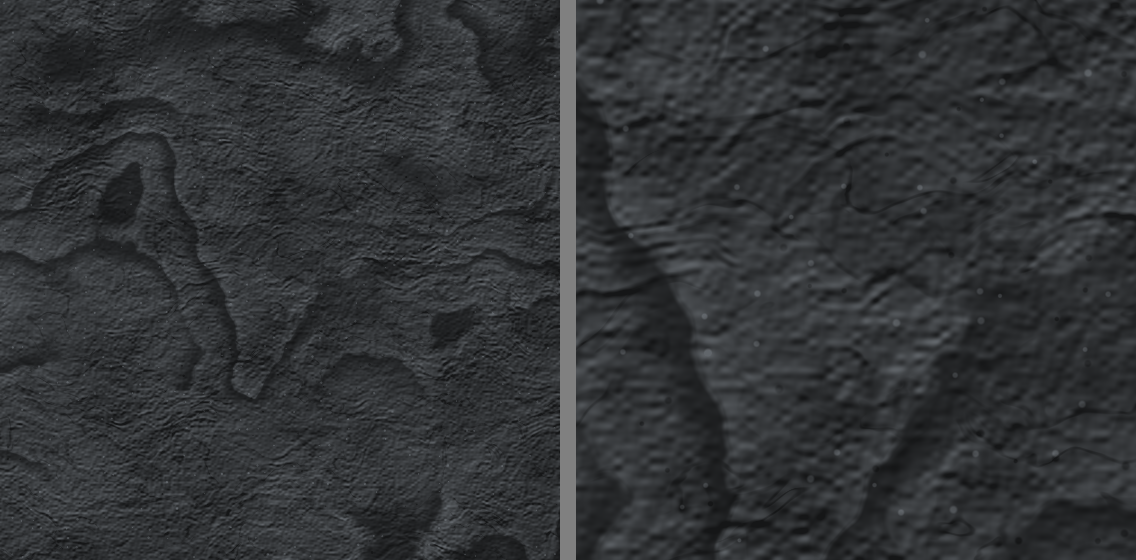
Left, the full canvas; right, a detail of the centre.
Write a WebGL 1 fragment shader that draws this texture.

```glsl
precision highp float;
uniform vec2 u_resolution;

float hash(vec2 p) {
  vec3 q = fract(p.xyx * vec3(0.1031, 0.1030, 0.0973));
  q += dot(q, q.yzx + 33.33);
  return fract((q.x + q.y) * q.z);
}

float noise(vec2 p) {
  vec2 cell = floor(p);
  vec2 f = fract(p);
  f = f * f * (3.0 - 2.0 * f);
  float low = mix(hash(cell), hash(cell + vec2(1.0, 0.0)), f.x);
  float high = mix(hash(cell + vec2(0.0, 1.0)), hash(cell + 1.0), f.x);
  return mix(low, high, f.y);
}

float fbm(vec2 p) {
  float sum = 0.0;
  float weight = 0.5;
  for (int i = 0; i < 4; i++) {
    sum += weight * noise(p);
    p = mat2(1.6, 1.2, -1.2, 1.6) * p + 17.3;
    weight *= 0.5;
  }
  return sum / 0.9375;
}

vec2 warp(vec2 p, float frequency, float amount) {
  vec2 q = p * frequency;
  return p + amount * (vec2(fbm(q + 3.7), fbm(q + 41.2)) - 0.5);
}

// Fine folded stone surface, stretched sideways and swirled
float surfaceHeight(vec2 p) {
  vec2 q = warp(p, 8.0, 0.14);
  float folds = 1.0 - abs(2.0 * noise(q * vec2(26.0, 54.0)) - 1.0);
  float ripples = noise(q * vec2(65.0, 135.0) + 9.0);
  float grain = noise(p * vec2(190.0, 240.0) + 31.0);
  return 0.42 * folds + 0.55 * ripples + 0.5 * grain;
}

// Broken ledges: x is the shadow below an edge, y the pale rim above it
vec2 ledges(vec2 p) {
  vec2 q = warp(p, 11.0, 0.07);
  float level = 2.7 * noise(q * 4.4 + 5.0) + 1.0 * noise(q * 9.0 + 23.0);
  level += 0.09 * noise(p * 55.0 + 7.0) - 3.0 * p.y;
  float f = fract(level);
  float reach = mix(0.16, 0.62, noise(q * 7.0 + 71.0));
  float shadow = smoothstep(0.0, 0.05, f) * (1.0 - smoothstep(0.06, reach, f));
  float rim = smoothstep(0.78, 0.96, f) * (1.0 - smoothstep(0.965, 1.0, f));
  float presence = smoothstep(0.38, 0.66, noise(q * 5.2 + 57.0));
  return vec2(shadow, rim) * presence;
}

// Short dark fissures between the folds
float cracks(vec2 p, vec2 scale, float offset) {
  vec2 q = warp(p, 7.0, 0.14);
  float field = fbm(q * scale + offset);
  float line = 1.0 - smoothstep(0.008, 0.06, abs(field - 0.5));
  return line * smoothstep(0.42, 0.68, noise(q * scale * 0.8 + offset + 70.0));
}

// Scattered round dots, one at most in each cell
float dots(vec2 p, float density, float chance, float radius) {
  vec2 cell = floor(p * density);
  vec2 center = 0.3 + 0.4 * vec2(hash(cell + 11.0), hash(cell + 47.0));
  float size = radius * mix(0.5, 1.0, hash(cell + 91.0));
  float d = length(fract(p * density) - center);
  return step(hash(cell + 5.0), chance) * (1.0 - smoothstep(size * 0.4, size, d));
}

void main() {
  vec2 p = gl_FragCoord.xy / min(u_resolution.x, u_resolution.y);
  vec2 towardLight = vec2(-0.0012, 0.0028);

  float relief = surfaceHeight(p) - surfaceHeight(p + towardLight);
  float swell = fbm(warp(p, 4.0, 0.2) * 6.0 + 29.0) - 0.5;
  float mottle = fbm(warp(p, 9.0, 0.12) * vec2(15.0, 22.0) + 53.0) - 0.5;
  float roughness = mix(0.65, 1.25, noise(p * 9.0 + 63.0));
  float fissures = max(cracks(p, vec2(9.0, 19.0), 13.0), cracks(p, vec2(20.0, 42.0), 37.0));
  vec2 ledge = ledges(p);

  float tone = 0.214 + 0.11 * swell + 0.09 * mottle;
  tone -= 0.055 * fissures;
  tone = mix(tone, 0.116 + 0.05 * swell, 0.85 * ledge.x);
  tone += 0.27 * relief * roughness * (1.0 - 0.65 * ledge.x);
  tone += 0.042 * ledge.y;
  tone -= 0.06 * dots(p + 0.37, 48.0, 0.12, 0.16);
  tone += 0.12 * dots(p, 62.0, 0.1, 0.19);

  vec3 slateTint = vec3(0.955, 1.0, 1.045);
  gl_FragColor = vec4(slateTint * clamp(tone, 0.085, 0.4), 1.0);
}
```
